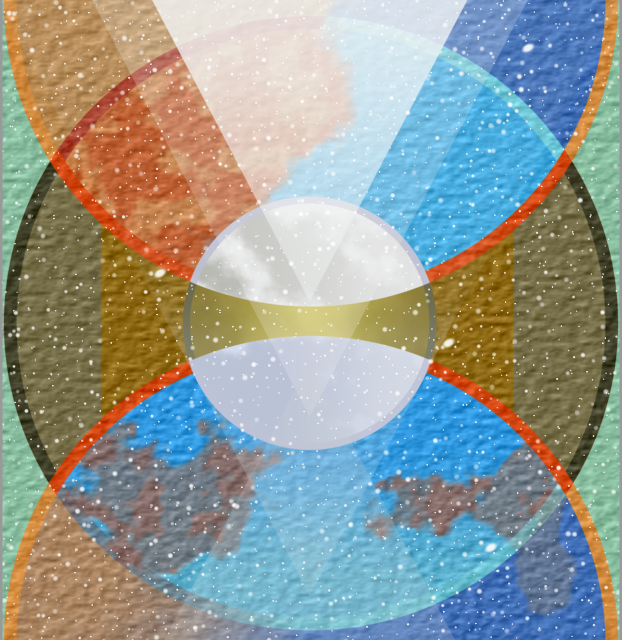
Give the GLSL for this background, as a Shadertoy shader.

```glsl
// Overlapping textured discs, a pale moon, light beams and scattered stars.

// Layout, in canvas heights from the centre
const vec2 RING_POS = vec2(0.0, -0.005);
const vec2 TOP_POS = vec2(0.0, 0.501);
const vec2 LOW_POS = vec2(0.0, -0.505);
const vec2 MOON_POS = vec2(-0.002, -0.005);
const float DISC_R = 0.480;
const float MOON_R = 0.198;
const float RIM = 0.020;
const float MOON_RIM = 0.011;
const float BEAM_SLOPE = 0.523;
const float GRAIN = 0.16;

// Palette
const vec3 MINT = vec3(0.53, 0.74, 0.62);
const vec3 OLIVE = vec3(0.46, 0.43, 0.28);
const vec3 DARK_OLIVE = vec3(0.25, 0.25, 0.16);
const vec3 GOLD = vec3(0.55, 0.41, 0.08);
const vec3 YELLOW = vec3(0.79, 0.73, 0.28);
const vec3 TAN = vec3(0.71, 0.53, 0.31);
const vec3 AMBER = vec3(0.82, 0.54, 0.24);
const vec3 RUST = vec3(0.73, 0.33, 0.14);
const vec3 RED_RIM = vec3(0.82, 0.27, 0.06);
const vec3 CRIMSON = vec3(0.62, 0.17, 0.12);
const vec3 BLUE = vec3(0.25, 0.43, 0.71);
const vec3 SKY = vec3(0.24, 0.66, 0.87);
const vec3 AQUA = vec3(0.45, 0.80, 0.82);
const vec3 STONE = vec3(0.46, 0.47, 0.49);
const vec3 LAVENDER = vec3(0.73, 0.73, 0.82);

float hash(vec2 p) {
    vec3 q = fract(vec3(p.xyx) * 0.1031);
    q += dot(q, q.yzx + 33.33);
    return fract((q.x + q.y) * q.z);
}

float noise(vec2 p) {
    vec2 i = floor(p), f = fract(p);
    f = f * f * (3.0 - 2.0 * f);
    return mix(mix(hash(i), hash(i + vec2(1, 0)), f.x),
               mix(hash(i + vec2(0, 1)), hash(i + vec2(1, 1)), f.x), f.y);
}

float fbm(vec2 p) {
    float sum = 0.0, amp = 0.5;
    for (int i = 0; i < 5; i++) {
        sum += amp * noise(p);
        p = mat2(1.6, 1.2, -1.2, 1.6) * p + 7.3;
        amp *= 0.5;
    }
    return sum;
}

// Antialiased inside mask of a signed distance
float fill(float d) {
    float aa = 0.9 / iResolution.y;
    return smoothstep(aa, -aa, d);
}

// Wedge opening upward (dir = 1) or downward (dir = -1)
float beam(vec2 p, float apex, float dir) {
    return fill((abs(p.x + 0.002) - BEAM_SLOPE * dir * (p.y - apex)) * 0.886);
}

float blob(vec2 p, vec2 c, vec2 r) {
    return exp(-dot((p - c) / r, (p - c) / r));
}

float stars(vec2 p) {
    float light = 0.0;
    for (int k = 0; k < 4; k++) {
        float scale = 18.0 + 11.0 * float(k);
        vec2 g = p * scale + 40.0 + 17.0 * float(k), cell = floor(g);
        vec2 pos = 0.2 + 0.6 * vec2(hash(cell + 3.1), hash(cell + 8.7));
        float r = (0.0012 + 0.0026 * pow(hash(cell + 5.3), 4.0)) * scale;
        float lit = step(0.45, hash(cell)) * (0.45 + 0.55 * hash(cell + 1.9));
        light = max(light, lit * smoothstep(r * 1.6, r * 0.4, length(fract(g) - pos)));
    }
    // Four brighter stars
    vec2 big[4] = vec2[4](vec2(0.339, 0.425), vec2(0.281, -0.356), vec2(0.215, -0.036), vec2(-0.236, 0.073));
    for (int k = 0; k < 4; k++) {
        vec2 d = p - big[k];
        d.y -= 0.3 * d.x;
        light = max(light, smoothstep(0.011, 0.004, length(d * vec2(0.9, 1.3))));
    }
    return light;
}

void mainImage(out vec4 fragColor, in vec2 fragCoord) {
    vec2 p = (fragCoord - 0.5 * iResolution.xy) / iResolution.y;
    float dRing = length(p - RING_POS) - DISC_R, dTop = length(p - TOP_POS) - DISC_R;
    float dLow = length(p - LOW_POS) - DISC_R, dMoon = length(p - MOON_POS) - MOON_R;
    float ring = fill(dRing), top = fill(dTop), low = fill(dLow), moon = fill(dMoon);
    float ringRim = ring * fill(-dRing - RIM);
    float cloud = fbm(p * 9.0 + 3.0), detail = fbm(p * 24.0 + 11.0);

    // Side segments with a golden central panel
    vec3 side = mix(OLIVE, GOLD, fill(abs(p.x + 0.006) - 0.322));
    vec3 col = mix(MINT, mix(side, DARK_OLIVE, ringRim), ring);

    // Upper disc: warm cloud on the left, blue on the right
    float edge = mix(-0.14, 0.03, smoothstep(0.10, 0.24, p.y));
    float warm = smoothstep(-0.03, 0.03, edge - p.x + 0.25 * (cloud - 0.5));
    vec3 lens = mix(SKY, mix(RUST, vec3(0.78, 0.50, 0.28), smoothstep(0.45, 0.65, detail)), warm);
    lens = mix(lens, mix(AQUA, CRIMSON, warm), 0.8 * ringRim);
    vec3 upper = mix(mix(BLUE, TAN, warm), lens, ring);
    upper = mix(upper, mix(AMBER, RED_RIM, ring), fill(-dTop - RIM));
    col = mix(col, upper, top);

    // Lower disc: blue with stone coloured patches
    float patches = 0.75 * blob(p, vec2(-0.20, -0.26), vec2(0.12, 0.10))
        + 0.65 * blob(p, vec2(0.20, -0.29), vec2(0.13, 0.06))
        + 0.75 * blob(p, vec2(0.346, -0.25), vec2(0.045, 0.06))
        + 0.60 * blob(p, vec2(0.37, -0.40), vec2(0.06, 0.07))
        + 0.45 * smoothstep(-0.05, -0.35, p.x) * smoothstep(-0.2, -0.3, p.y);
    float stone = smoothstep(0.38, 0.50, patches + 0.9 * (cloud - 0.45) + 0.4 * (detail - 0.45));
    vec3 lowSky = mix(vec3(0.18, 0.59, 0.87), vec3(0.36, 0.69, 0.80), smoothstep(-0.18, -0.42, p.y));
    vec3 lowLens = mix(lowSky, mix(STONE, vec3(0.55, 0.40, 0.36), smoothstep(0.5, 0.65, detail)), 0.9 * stone);
    lowLens = mix(lowLens, mix(vec3(0.50, 0.36, 0.34), AQUA, smoothstep(-0.2, 0.0, p.x)), 0.5 * ringRim);
    float lowWarm = smoothstep(0.08, -0.42, p.x + 0.3 * (cloud - 0.5));
    vec3 lower = mix(mix(BLUE, STONE, 0.6 * stone), vec3(0.67, 0.52, 0.38), lowWarm);
    lower = mix(lower, lowLens, ring);
    lower = mix(lower, mix(AMBER, RED_RIM, ring), fill(-dLow - RIM));
    col = mix(col, lower, low);

    // Embossed paper grain, lit from above
    vec2 g = p * vec2(75.0, 125.0);
    float relief = noise(g) - noise(g + vec2(-0.45, 0.7)) + 0.5 * (noise(g * 2.1) - noise(g * 2.1 + vec2(-0.5, 0.7)));
    col += GRAIN * relief * (1.0 - moon);

    // Moon with grey seas and a yellow waist
    float seas = smoothstep(0.38, 0.62, cloud + 0.35 * (detail - 0.45) + 0.15 * blob(p, vec2(-0.08, -0.08), vec2(0.07)));
    vec3 face = mix(vec3(0.93), vec3(0.70, 0.70, 0.67), seas * (0.7 - 1.5 * p.x));
    face = mix(face, vec3(0.84, 0.86, 0.95) - 0.13 * seas, low);
    face = mix(face, vec3(0.96), 0.5 * smoothstep(-0.05, 0.15, p.x));
    vec3 waist = mix(vec3(0.50, 0.43, 0.16), YELLOW, exp(-p.x * p.x * 70.0)) + 0.12 * (detail - 0.5);
    float lobes = max(top, low);
    vec3 moonCol = mix(waist, face, lobes);
    vec3 limb = mix(DARK_OLIVE + 0.12, LAVENDER, lobes);
    moonCol = mix(moonCol, limb, 0.85 * fill(-dMoon - MOON_RIM));
    col = mix(col, moonCol, moon);

    // Nested beams from above and one from below
    float high = smoothstep(-0.05, 0.05, p.y);
    col = mix(col, vec3(0.80, 0.87, 0.90), mix(0.22, 0.08, high) * beam(p, -0.431, 1.0));
    col = mix(col, vec3(0.94), 0.24 * beam(p, -0.151, 1.0));
    col = mix(col, vec3(0.95, 0.96, 0.96), mix(0.45, 0.80, smoothstep(0.05, 0.48, p.y)) * beam(p, 0.029, 1.0));
    col = mix(col, vec3(0.80, 0.82, 0.83), 0.24 * low * beam(p, -0.066, -1.0));

    // Stars and narrow side margins
    col = mix(col, vec3(1.0), 0.9 * stars(p));
    col = mix(vec3(0.60), col, fill(abs(p.x) - 0.482));
    fragColor = vec4(clamp(col, 0.0, 1.0), 1.0);
}
```
